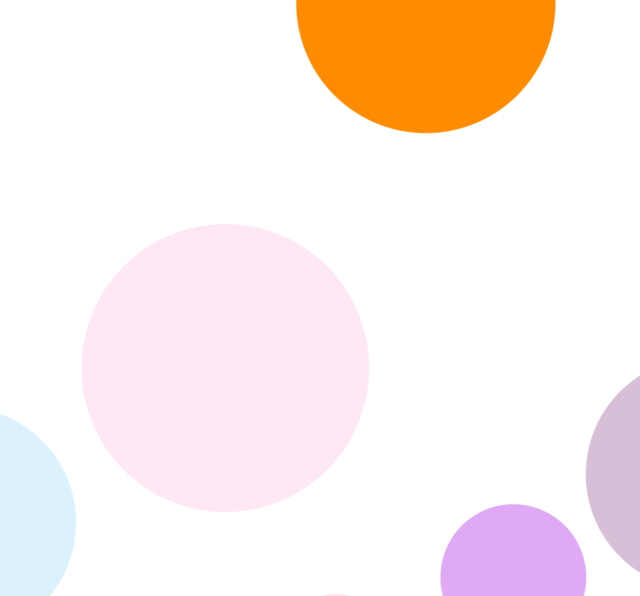
Write a WebGL 1 fragment shader that draws this background.

```glsl
precision highp float;

// A white ground with a few large, flat pastel discs and one orange disc,
// some cut off by the canvas border. Each disc is a circle distance function
// with a smoothed rim, painted over the ground in turn.

uniform vec2 u_resolution;

// Paints a disc over the ground; lengths are in canvas widths.
vec3 paintDisc(vec3 ground, vec2 point, vec2 center, float radius, vec3 color) {
    float edge = 0.9 / u_resolution.x;
    float signedDistance = length(point - center) - radius;
    return mix(color, ground, smoothstep(-edge, edge, signedDistance));
}

void main() {
    vec2 point = gl_FragCoord.xy / u_resolution.x;
    // Keep the layout anchored to the canvas height at any aspect ratio.
    point.y *= 0.9297 * u_resolution.x / u_resolution.y;

    vec3 pink = vec3(1.0, 0.906, 0.953);
    vec3 color = vec3(1.0);

    // Large discs: top, middle, left and right
    color = paintDisc(color, point, vec2(0.6654, 0.9245), 0.2025, vec3(1.0, 0.55, 0.0));
    color = paintDisc(color, point, vec2(0.3522, 0.3555), 0.2246, pink);
    color = paintDisc(color, point, vec2(-0.0612, 0.1146), 0.1802, vec3(0.859, 0.945, 0.995));
    color = paintDisc(color, point, vec2(1.0971, 0.1901), 0.1818, vec3(0.847, 0.749, 0.847));

    // Smaller discs along the bottom
    color = paintDisc(color, point, vec2(0.8021, 0.0293), 0.1139, vec3(0.88, 0.663, 0.961));
    color = paintDisc(color, point, vec2(0.525, -0.047), 0.051, pink);

    gl_FragColor = vec4(color, 1.0);
}
```
